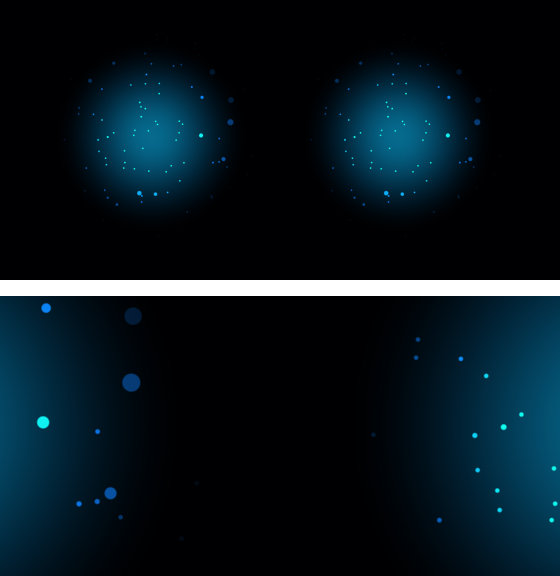
Top, the full canvas; bottom, a detail of the centre.
A Shadertoy shader for this background:

```glsl
// Two identical teal glows side by side on black, each sprinkled with round
// sparks. The plane is folded onto one glow; hashed sparks are laid over it in a
// loop, turning from cyan to blue and fading out with distance from the centre.

// All lengths are in canvas heights.
const float REPEATS = 2.0;
const float PERIOD = 0.8815;
const vec2 FIRST_CENTER = vec2(0.542, 0.513);

const float GLOW_RADIUS = 0.35;
const float GLOW_STRENGTH = 0.55;
const vec3 BACKGROUND = vec3(0.0, 0.0, 0.006);
const vec3 GLOW_RIM = vec3(0.01, 0.62, 1.0);
const vec3 GLOW_CORE = vec3(0.04, 0.76, 1.0);

const int SPARK_COUNT = 84;
const float SPARK_SPREAD = 0.37;
const float SPARK_SMALL = 0.0026;
const float SPARK_GROWTH = 0.0125;
const float SPARK_RARITY = 10.0;   // higher makes large sparks rarer
const float SPARK_SEED = 17.0;
const vec3 SPARK_INNER = vec3(0.06, 1.0, 0.94);
const vec3 SPARK_OUTER = vec3(0.05, 0.50, 1.0);

const float TAU = 6.2831853;

// Three independent random values in 0..1 from one number
vec3 hash3(float n) {
    vec3 p = fract(vec3(n) * vec3(0.1031, 0.1030, 0.0973));
    p += dot(p, p.yzx + 33.33);
    return fract((p.xxy + p.yzz) * p.zyx);
}

// Coordinates relative to the nearest glow centre
vec2 foldToGlow(vec2 p) {
    p -= FIRST_CENTER;
    p.x -= PERIOD * clamp(floor(p.x / PERIOD + 0.5), 0.0, REPEATS - 1.0);
    return p;
}

vec3 glowColor(vec2 p) {
    float glow = 1.0 - smoothstep(0.0, GLOW_RADIUS, length(p));
    return BACKGROUND + GLOW_STRENGTH * glow * mix(GLOW_RIM, GLOW_CORE, glow);
}

vec3 addSparks(vec3 color, vec2 p, float blur) {
    for (int i = 0; i < SPARK_COUNT; i++) {
        vec3 rnd = hash3(float(i) + SPARK_SEED);
        float angle = TAU * rnd.x;
        float dist = SPARK_SPREAD * pow(rnd.y, 0.6);
        vec2 center = dist * vec2(cos(angle), sin(angle));
        float radius = SPARK_SMALL + SPARK_GROWTH * pow(rnd.z, SPARK_RARITY);

        // Colour and opacity follow the distance from the glow centre
        vec3 tint = mix(SPARK_INNER, SPARK_OUTER, smoothstep(0.16, 0.24, dist));
        float opacity = mix(1.0, 0.08, smoothstep(0.21, 0.34, dist));
        float cover = 1.0 - smoothstep(radius - blur, radius + blur, length(p - center));
        color = mix(color, tint, cover * opacity);
    }
    return color;
}

void mainImage(out vec4 fragColor, in vec2 fragCoord) {
    vec2 p = foldToGlow(fragCoord / iResolution.y);
    float blur = max(0.75 / iResolution.y, 0.0012);
    fragColor = vec4(addSparks(glowColor(p), p, blur), 1.0);
}
```
